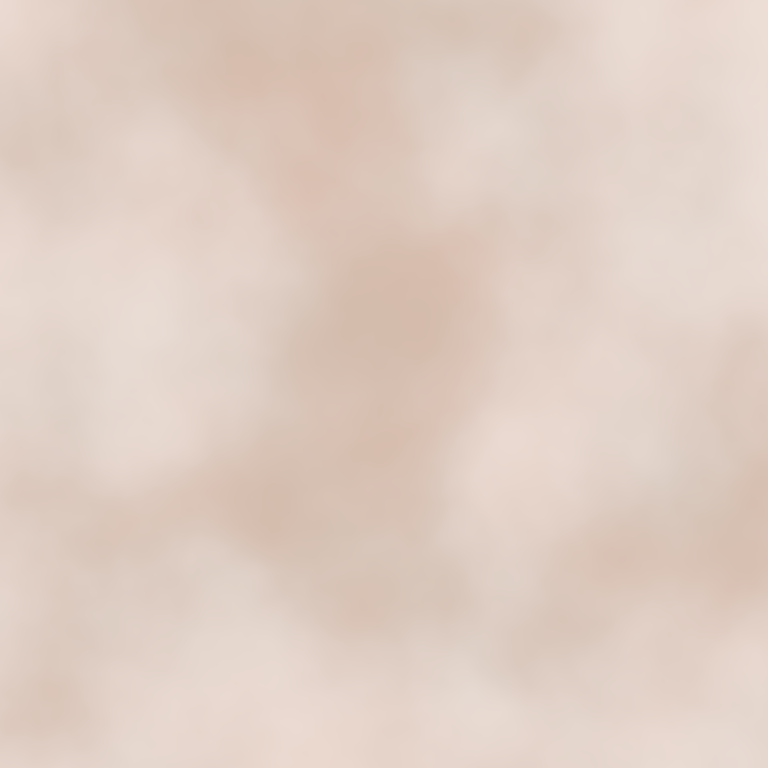
Write a WebGL 1 fragment shader that draws this texture.

```glsl
precision highp float;

// Soft beige clouds, like blurred marble or powder: a shaded upright band and
// a shaded right side are bent by gradient noise, mottled with rotated octaves
// of it, and toned from cream to warm tan with a slight drift of hue.

uniform vec2 u_resolution;

vec2 gradientAt(vec2 cell) {
  float h = fract(sin(dot(cell, vec2(127.1, 311.7))) * 43758.55);
  float angle = 6.2832 * h;
  return vec2(cos(angle), sin(angle));
}

float gradientNoise(vec2 p) {
  vec2 i = floor(p);
  vec2 f = p - i;
  vec2 u = f * f * f * (f * (f * 6.0 - 15.0) + 10.0);
  float a = dot(gradientAt(i), f);
  float b = dot(gradientAt(i + vec2(1.0, 0.0)), f - vec2(1.0, 0.0));
  float c = dot(gradientAt(i + vec2(0.0, 1.0)), f - vec2(0.0, 1.0));
  float d = dot(gradientAt(i + vec2(1.0, 1.0)), f - vec2(1.0, 1.0));
  return mix(mix(a, b, u.x), mix(c, d, u.x), u.y);
}

// Each octave is turned so that the lattices never line up.
float cloud(vec2 p) {
  mat2 turn = mat2(0.8, 0.6, -0.6, 0.8);
  float sum = 0.0;
  float amplitude = 1.0;
  for (int octave = 0; octave < 5; octave++) {
    sum += amplitude * gradientNoise(p);
    p = turn * p * 2.03 + vec2(17.3, 9.1);
    amplitude *= 0.44;
  }
  return sum;
}

vec3 cloudColor(float shade) {
  vec3 cream = vec3(0.94, 0.89, 0.86);
  vec3 beige = vec3(0.87, 0.80, 0.76);
  vec3 tan_ = vec3(0.82, 0.71, 0.64);
  vec3 color = mix(cream, beige, clamp(shade / 0.55, 0.0, 1.0));
  return mix(color, tan_, clamp((shade - 0.55) / 0.45, 0.0, 1.0));
}

void main() {
  vec2 uv = gl_FragCoord.xy / u_resolution;

  // Broad light and shade, with wavering outlines
  vec2 warp = vec2(cloud(uv * 2.4 + 3.7), cloud(uv * 2.4 + 21.4));
  vec2 p = uv + 0.14 * warp;
  float bandOffset = (p.x - 0.56 + 0.12 * p.y) / 0.2;
  float band = exp(-bandOffset * bandOffset) * smoothstep(-0.05, 0.35, p.y);
  vec2 sideOffset = (p - vec2(1.0, 0.4)) / vec2(0.15, 0.25);
  float side = exp(-dot(sideOffset, sideOffset));

  // Cloudy mottling at several sizes
  float mottle = cloud(uv * 3.2 + 0.06 * warp + vec2(41.2, 13.6));
  float shade = 0.32 + 0.42 * band + 0.4 * side + 0.6 * mottle;

  // Ease the extremes, then drift between rosy and sandy hues
  shade = 0.5 + 0.55 * (shade - 0.5) / sqrt(0.3 + (shade - 0.5) * (shade - 0.5));
  float hue = cloud(uv * 4.0 + vec2(7.9, 63.5));
  vec3 color = cloudColor(shade) + hue * vec3(0.012, -0.008, -0.012);

  gl_FragColor = vec4(color, 1.0);
}
```
